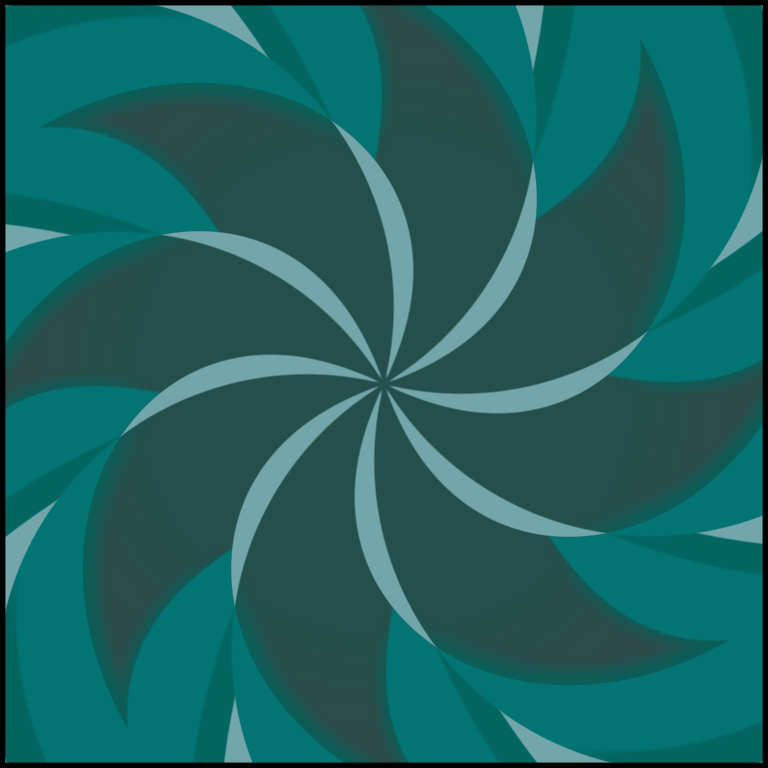
Write a Shadertoy shader that draws this background.

```glsl
// An eight-armed pinwheel: pale curved slivers and dark blades over teal.
// Every part is a sector between two spiral curves, given as angle (degrees)
// against radius (canvas units), and repeated around the centre by mod.

#define ARMS 8.0
#define BORDER 0.007
#define BLADE_FADE 8.5
#define TEAL vec3(0.005, 0.455, 0.45)
#define BAND vec3(0.01, 0.395, 0.375)
#define RIM vec3(0.04, 0.365, 0.345)
#define DARK vec3(0.14, 0.31, 0.29)
#define TIP vec3(0.175, 0.295, 0.28)
#define PALE vec3(0.45, 0.65, 0.67)
#define FRAME vec3(0.0, 0.005, 0.005)

const float STEP = 360.0 / ARMS;

// Spiral curves: angle in degrees at radius r
float bladeFront(float r) { return 64.6 + 45.4 * r + 170.5 * r * r; }
float bladeBack(float r)  { return 90.4 + 242.0 * (r - 0.378) * (r - 0.378); }
float sliverTop(float r)  { return 75.6 + degrees(asin(min(r / 0.808, 1.0))); }
float sliverLow(float r)  { return 109.6 + 30.7 * (r - 0.453); }
float bandLow(float r)    { return 101.2 + 34.6 * (r - 0.349); }

// Smooth coverage of the repeated sector that runs from one angle to another
float sector(float angle, float r, float from, float to, float blur) {
    float middle = 0.5 * (from + to);
    float offset = abs(mod(angle - middle + 0.5 * STEP, STEP) - 0.5 * STEP);
    float inside = radians(0.5 * (to - from) - offset) * r;
    return smoothstep(-blur, blur, inside);
}

void mainImage(out vec4 fragColor, in vec2 fragCoord) {
    float size = min(iResolution.x, iResolution.y);
    float pixel = 1.0 / size;
    vec2 p = (fragCoord - 0.5 * iResolution.xy) / size;
    float r = length(p);
    float angle = degrees(atan(p.y, p.x));

    float front = bladeFront(r);
    float back = bladeBack(r);
    float top = sliverTop(r);
    float low = sliverLow(r);

    // Teal ground with darker bands beside the outer slivers
    vec3 color = TEAL;
    float band = sector(angle, r, bandLow(r), min(top, low), 2.0 * pixel);
    color = mix(color, BAND, band);
    float outerWidth = 60.0 * (r - 0.53);
    float outer = sector(angle, r, top, top + outerWidth, 0.006);
    color = mix(color, BAND, outer * smoothstep(0.52, 0.58, r));

    // Dark blades, softened towards their rims
    float fromFront = mod(angle - front, STEP);
    float fromBack = mod(back - angle, STEP);
    float core = smoothstep(0.0, BLADE_FADE, fromFront)
               * smoothstep(-1.0, 3.5, fromBack);
    core = mix(1.0, core, smoothstep(0.29, 0.38, r));
    vec3 bladeColor = mix(DARK, TIP, smoothstep(0.28, 0.48, r));
    bladeColor = mix(RIM, bladeColor, core);
    float blade = sector(angle, r, front, back + STEP, 1.5 * pixel);
    color = mix(color, bladeColor, blade);

    // Pale slivers: inner arms, then their outer continuation
    float inner = sector(angle, r, front, top, 1.2 * pixel);
    inner *= smoothstep(0.004, 0.016, r);
    float beyond = sector(angle, r, low, top, 1.2 * pixel);
    beyond *= step(0.4, r);
    color = mix(color, PALE, max(inner, beyond));

    // Black frame
    vec2 margin = 0.5 * iResolution.xy / size - abs(p);
    float edge = min(margin.x, margin.y) - BORDER;
    color = mix(FRAME, color, smoothstep(-pixel, pixel, edge));

    fragColor = vec4(color, 1.0);
}
```
